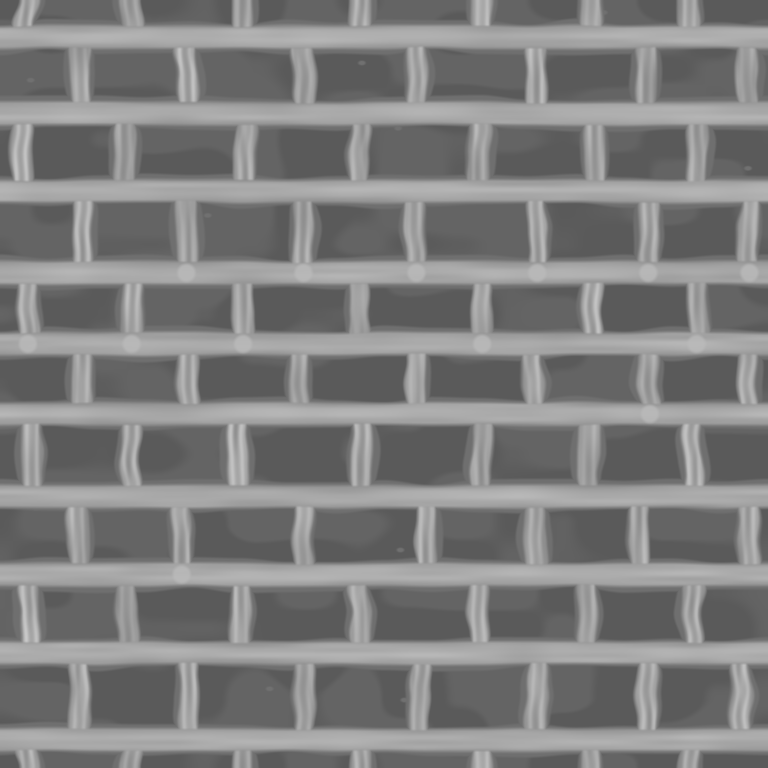
Reproduce this texture map procedurally as a WebGL 2 fragment shader.

```glsl
#version 300 es
precision highp float;

uniform vec2 u_resolution;
out vec4 fragColor;

const float ROWS = 10.0;
const float COLUMNS = 7.0;
const float TAU = 6.28319;
const float BED_HALF = 0.0138;
const float HEAD_HALF = 0.0118;
const float BRICK_DARK = 0.353;
const float BRICK_PALE = 0.392;
const float FRINGE_OUTER = 0.435;
const float FRINGE_INNER = 0.51;
const float MORTAR_EDGE = 0.60;
const float MORTAR_MID = 0.68;
const float NODE_SHADE = 0.73;

float hash(vec2 p) {
    vec3 q = fract(p.xyx * 0.1031);
    q += dot(q, q.yzx + 33.33);
    return fract((q.x + q.y) * q.z);
}

// Value noise that wraps after a whole number of cells
float noise(vec2 p, vec2 period) {
    vec2 cell = floor(p);
    vec2 f = fract(p);
    f = f * f * (3.0 - 2.0 * f);
    vec2 a = mod(cell, period);
    vec2 b = mod(cell + 1.0, period);
    return mix(mix(hash(a), hash(vec2(b.x, a.y)), f.x),
               mix(hash(vec2(a.x, b.y)), hash(b), f.x), f.y);
}

float tiledNoise(vec2 uv, vec2 cells, float offset) {
    return noise(uv * cells + offset, cells);
}

float cover(float d, float soft) {
    return 1.0 - smoothstep(-soft, soft, d);
}

float bump(float k, float centre) {
    float d = k - centre;
    return exp(-2.0 * d * d);
}

// Height of a bed joint, measured down from the top edge
float bedHeight(float k) {
    float m = mod(k, ROWS);
    float settle = 0.0154 * bump(m, 9.0) + 0.0073 * bump(m, 3.0) - 0.009 * bump(m, 5.0);
    return 0.048 + k / ROWS + settle;
}

// Signed offset to the nearest head joint of a row, and its column
vec2 nearestHead(float x, float row) {
    vec2 best = vec2(9.0, 0.0);
    for (int i = -1; i <= 7; i++) {
        float column = mod(float(i), COLUMNS);
        float u = float(i) + 0.5 * mod(row, 2.0);
        float drift = 0.005 - 0.0156 * cos(TAU * (u - 1.3) / COLUMNS);
        float jitter = 0.014 * (hash(vec2(column, mod(row, ROWS)) + 3.0) - 0.5);
        float d = x - (0.0365 + u / COLUMNS + drift + jitter);
        if (abs(d) < abs(best.x)) best = vec2(d, column);
    }
    return best;
}

float brickShade(vec2 uv) {
    float smudge = tiledNoise(uv, vec2(15.0, 22.0), 0.0);
    float shade = mix(BRICK_DARK, BRICK_PALE, smoothstep(0.5, 0.66, smudge));
    // Sparse chips
    vec2 grid = uv * 16.0;
    vec2 cell = floor(grid);
    vec2 centre = 0.25 + 0.5 * vec2(hash(cell + 5.0), hash(cell + 17.0));
    float d = length((fract(grid) - centre) * vec2(0.8, 1.3)) - 0.06;
    return mix(shade, 0.44, cover(d, 0.03) * step(0.9, hash(cell + 41.0)));
}

float bedShade(vec2 uv, float across) {
    float streak = tiledNoise(uv, vec2(9.0, 150.0), 0.0) - 0.5;
    float blotch = tiledNoise(uv, vec2(22.0, 50.0), 7.0) - 0.5;
    return mix(MORTAR_MID, MORTAR_EDGE, across * across) + 0.07 * streak + 0.03 * blotch;
}

float headShade(vec2 uv, float across, float glow) {
    float streak = tiledNoise(uv, vec2(150.0, 18.0), 0.0) - 0.5;
    float ridge = exp(-12.0 * (across - 0.55) * (across - 0.55));
    return 0.60 + (0.05 + 0.08 * glow) * ridge + 0.12 * streak;
}

void main() {
    vec2 uv = gl_FragCoord.xy / u_resolution;
    uv.y = 1.0 - uv.y;
    float aa = max(0.0022, 0.8 / min(u_resolution.x, u_resolution.y));

    // Locate the course and its nearest bed joint
    float row = floor((uv.y - 0.048) * ROWS) + 1.0;
    if (uv.y < bedHeight(row - 1.0)) row -= 1.0;
    else if (uv.y > bedHeight(row)) row += 1.0;
    float above = uv.y - bedHeight(row - 1.0);
    float below = bedHeight(row) - uv.y;
    float bed = above < below ? row - 1.0 : row;
    float bedOffset = uv.y - bedHeight(bed);
    float bedSide = 2.0 * bed + step(0.0, bedOffset);

    // Head joint with a slight bend
    vec2 head = nearestHead(uv.x, row);
    vec2 headId = vec2(head.y, mod(row, ROWS));
    float along = above / (above + below);
    head.x += 0.006 * (noise(vec2(head.y, uv.y * 30.0), vec2(7.0, 30.0)) - 0.5);
    float headSide = 2.0 * head.y + step(0.0, head.x);

    // Uneven joint edges
    float bedWear = noise(vec2(uv.x * 16.0, bedSide), vec2(16.0, 20.0));
    float headWear = noise(vec2(headSide, uv.y * 34.0), vec2(14.0, 34.0));
    float bedEdge = abs(bedOffset) - BED_HALF - 0.003 * (bedWear - 0.5);
    float headEdge = abs(head.x) - HEAD_HALF - 0.005 * (headWear - 0.5);
    float bulge = 0.011 * hash(vec2(headSide, headId.y) + 9.0) * 4.0 * along * (1.0 - along);

    // Brick, worn fringe, then mortar
    float shade = brickShade(uv);
    float fringe = min(bedEdge - 0.002 - 0.007 * bedWear, headEdge - 0.001 - bulge);
    shade = mix(shade, FRINGE_OUTER, cover(fringe, aa));
    shade = mix(shade, FRINGE_INNER, cover(min(bedEdge, headEdge) - 0.002, aa));
    float headTone = headShade(uv, abs(head.x) / HEAD_HALF, hash(headId + 23.0));
    shade = mix(shade, headTone, cover(headEdge, aa));
    shade = mix(shade, bedShade(uv, abs(bedOffset) / BED_HALF), cover(bedEdge, aa));

    // Bright rounded ends where head joints meet the bed below
    vec2 end = nearestHead(uv.x, bed);
    float course = mod(bed, ROWS);
    float chance = abs(course - 3.5) < 1.0 ? 0.88 : 0.06;
    float node = cover(length(vec2(end.x, bedOffset)) - 0.0115, 0.003);
    node *= step(hash(vec2(end.y, course) + 61.0), chance);
    shade = mix(shade, NODE_SHADE, 0.8 * node);

    fragColor = vec4(vec3(shade), 1.0);
}
```
